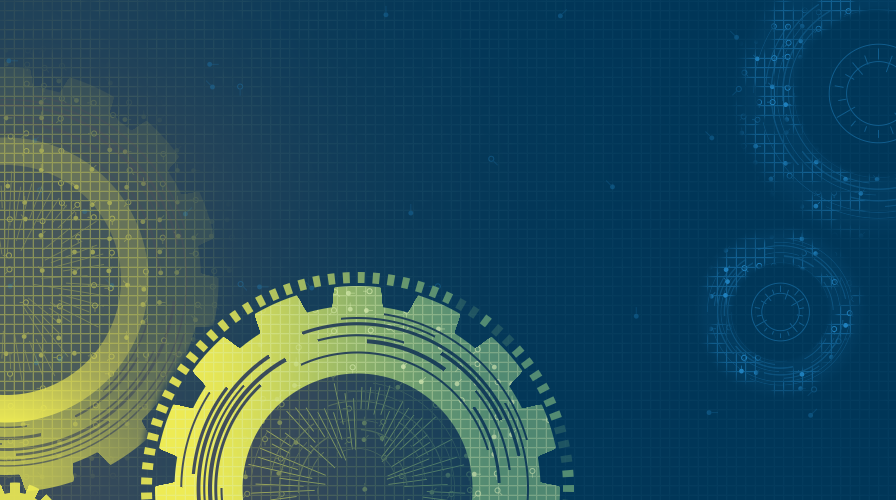
Write a Shadertoy shader that draws this background.

```glsl
// Technical backdrop: a bright toothed gear, a faded gear on the left and two
// blueprint gears on the right, over a navy field ruled with a fine grid.
// Polar distance functions shape the gears; hashed cells place the circuits.

const float TAU = 6.2831853;
const float GRID_STEP = 0.019;
const float LINE = 0.0009;            // half width of a fine line
const float TEETH = 15.0;
const float TICKS = 89.0;
const vec2 MAIN_CENTER = vec2(0.715, 0.023);
const vec2 LEFT_CENTER = vec2(0.012, 0.44);
const vec2 UPPER_BLUE = vec2(1.757, 0.813);
const vec2 LOWER_BLUE = vec2(1.561, 0.376);
const vec3 NAVY = vec3(0.0, 0.212, 0.345);
const vec3 SLATE = vec3(0.27, 0.31, 0.355);
const vec3 YELLOW = vec3(0.93, 0.92, 0.33);
const vec3 OLIVE = vec3(0.56, 0.58, 0.35);
const vec3 SAGE = vec3(0.36, 0.58, 0.46);
const vec3 PALE = vec3(0.88, 0.95, 0.72);
const vec3 BLUE = vec3(0.12, 0.50, 0.74);

float pixel;                          // pixel height in canvas units

float hash(vec2 p) {
    vec3 q = fract(p.xyx * vec3(0.1031, 0.1030, 0.0973));
    q += dot(q, q.yzx + 33.33);
    return fract((q.x + q.y) * q.z);
}

float noise(vec2 p) {
    vec2 i = floor(p), f = fract(p);
    f = f * f * (3.0 - 2.0 * f);
    return mix(mix(hash(i), hash(i + vec2(1, 0)), f.x),
               mix(hash(i + vec2(0, 1)), hash(i + vec2(1, 1)), f.x), f.y);
}

// Antialiased coverage of a shape and of a line
float fill(float d) { return clamp(0.5 - d / pixel, 0.0, 1.0); }
float stroke(float d, float w) {
    return clamp(w + 0.5 * pixel - abs(d), 0.0, min(2.0 * w, pixel)) / pixel;
}

float turns(vec2 q) { return atan(q.y, q.x) / TAU + 0.5; }

float grid(vec2 p) {
    vec2 d = (fract(p / GRID_STEP) - 0.5) * GRID_STEP;
    return max(stroke(d.x, LINE), stroke(d.y, LINE));
}

// Hashed cells, each with a dot or ring and a short trace
float circuit(vec2 p, float size, float density) {
    vec2 id = floor(p / size);
    float h = hash(id + 7.0), kind = hash(id + 31.0);
    vec2 q = (fract(p / size) - 0.5 - 0.3 * (vec2(kind, h / density) - 0.5)) * size;
    float turn = floor(kind * 8.0) * TAU / 8.0;
    vec2 dir = vec2(cos(turn), sin(turn));
    float trace = length(q - dir * clamp(dot(q, dir), 0.005, 0.34 * size));
    float node = kind < 0.5 ? fill(length(q) - 0.0048) : stroke(length(q) - 0.005, 0.001);
    return step(h, density) * max(node, 0.7 * stroke(trace, LINE));
}

float gear(vec2 q, float valley, float tip) {
    float wave = cos(TEETH * (atan(q.y, q.x) - TAU / 4.0));
    return fill(length(q) - mix(valley, tip, smoothstep(-0.55, -0.1, wave)));
}

// Concentric arcs, broken into hashed pieces
float arcs(vec2 q, float first, float gap, float width) {
    float sum = 0.0;
    for (float k = 0.0; k < 8.0; k++) {
        float piece = floor(fract(turns(q) + 0.13 * k) * 11.0);
        float w = width * mix(0.5, 1.2, hash(vec2(k, 5)));
        sum = max(sum, step(0.3, hash(vec2(piece, k + 3.0))) * stroke(length(q) - first - gap * k, w));
    }
    return sum;
}

float spokes(vec2 q, float count, float inner, float outer) {
    float r = length(q), t = turns(q) * count, id = floor(t);
    float from = mix(inner, outer, 0.6 * hash(vec2(id, count)));
    float to = mix(from, outer, 0.4 + 0.6 * hash(vec2(count, id)));
    return stroke((fract(t) - 0.5) * TAU * r / count, LINE) * fill(from - r) * fill(r - to);
}

vec3 blueprint(vec3 col, vec2 p, vec2 center, float size) {
    vec2 q = p - center;
    float r = length(q) / size;
    float body = smoothstep(0.54, 0.62, r) * smoothstep(1.04, 0.84, r);
    float patches = smoothstep(0.2, 0.75, noise(p * 32.0));
    float lines = patches * max(0.75 * grid(p), circuit(p, 0.03, 0.5));
    lines = max(lines, 0.35 * arcs(q, 0.58 * size, 0.04 * size, 0.0015));
    float hub = max(stroke((r - 0.34) * size, LINE), stroke((r - 0.22) * size, LINE));
    hub = max(hub, spokes(q, 18.0, 0.14 * size, 0.34 * size));
    return mix(col, BLUE, max(body * max(lines, 0.07), 0.55 * hub));
}

void mainImage(out vec4 fragColor, in vec2 fragCoord) {
    pixel = 1.0 / iResolution.y;
    vec2 p = fragCoord * pixel, m = p - MAIN_CENTER, l = p - LEFT_CENTER;
    float mainR = length(m), leftR = length(l), ruled = grid(p);

    // Field with a grey glow on the left and a fading grid
    float glow = exp(-2.6 * p.x * p.x) * mix(1.0, 0.55, smoothstep(0.6, 1.0, p.y));
    vec3 col = mix(NAVY, SLATE, 0.85 * glow);
    float ink = 0.07 + 0.2 * noise(p * 45.0) * exp(-0.9 * p.x);
    col = mix(col, mix(BLUE, OLIVE, exp(-p.x)), ruled * ink);
    col = mix(col, BLUE, 0.35 * circuit(p + 0.4, 0.05, 0.06));

    // Faded left gear, brighter toward the bottom
    float low = smoothstep(0.62, 0.06, p.y), clear = smoothstep(0.425, 0.45, mainR);
    float body = gear(l, 0.39, 0.425) * clear;
    float rim = fill(0.23 - leftR), outside = fill(0.285 - leftR);
    vec3 leftTint = mix(OLIVE, YELLOW, low * smoothstep(0.42, 0.0, p.x));
    float tone = 0.15 + 0.4 * (rim - outside) + 0.55 * rim * low * low;
    col = mix(col, leftTint, body * tone);
    col = mix(col, SLATE, 0.75 * body * arcs(l, 0.295, 0.011, 0.0028));
    float haze = smoothstep(0.5, 0.2, leftR) * clear;
    float marks = max(circuit(p, 0.034, 0.5), 0.6 * spokes(l, 60.0, 0.05, 0.22));
    col = mix(col, YELLOW, 0.5 * haze * max(ruled, marks));
    col = mix(col, YELLOW, 0.9 * gear(p - vec2(0.03, -0.06), 0.075, 0.095));

    // Main gear body with dark arcs and circuit lines
    vec3 tint = mix(YELLOW, SAGE, smoothstep(0.36, 1.02, p.x + 0.12 * p.y));
    vec3 shade = mix(SLATE, NAVY, smoothstep(0.3, 1.1, p.x) * 0.75);
    vec3 face = mix(tint, PALE, ruled * 0.5);
    face = mix(face, PALE, 0.7 * circuit(p, 0.036, 0.45) * smoothstep(0.4, 0.8, p.x));
    face = mix(face, shade, arcs(m, 0.272, 0.0115, 0.0036));
    col = mix(col, face, gear(m, 0.366, 0.405) * mix(1.0, 0.86, smoothstep(0.7, 1.1, p.x)));

    // Hub opening with radial marks
    marks = max(spokes(m, 72.0, 0.06, 0.225), 0.5 * arcs(m, 0.08, 0.019, 0.0012));
    marks = max(marks, 0.7 * circuit(p, 0.034, 0.35));
    col = mix(col, mix(shade, tint, max(0.28 * ruled, 0.65 * marks)), fill(mainR - 0.23));

    // Outer ticks, partly worn toward the right
    float t = turns(m) * TICKS;
    float tick = fill((abs(fract(t) - 0.5) - 0.23) * TAU * mainR / TICKS);
    tick *= fill(abs(mainR - 0.422) - 0.011);
    float kept = step(hash(vec2(floor(t), 9)), mix(1.0, 0.55, smoothstep(0.75, 1.0, p.x)));
    col = mix(col, tint, tick * mix(0.3, 0.9, kept));

    col = blueprint(col, p, UPPER_BLUE, 0.29);
    col = blueprint(col, p, LOWER_BLUE, 0.17);
    fragColor = vec4(col, 1.0);
}
```
